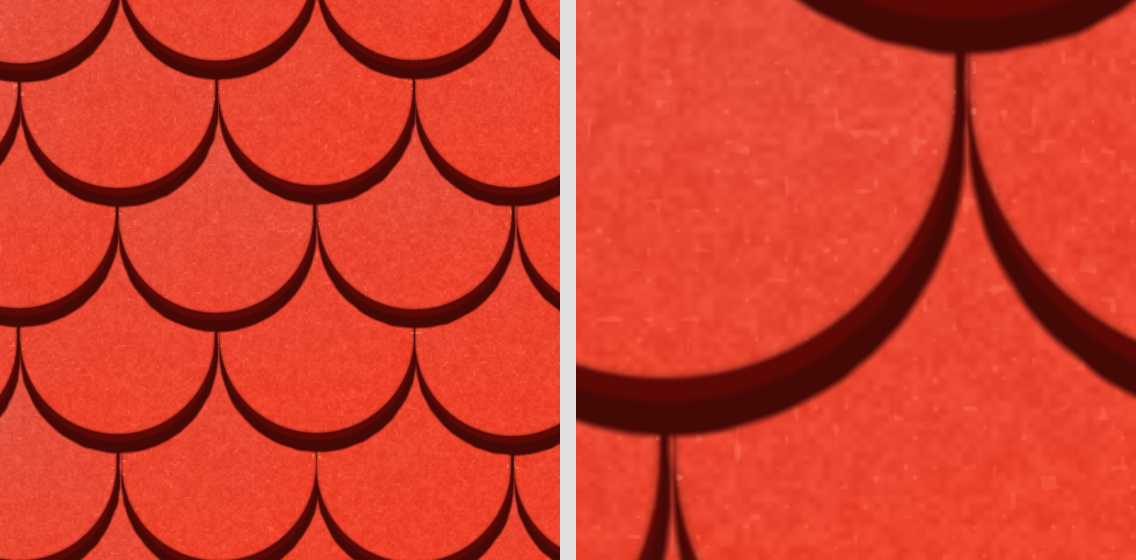
Left: the whole. Right: its middle third, enlarged.
Give the GLSL for this pattern, as a Shadertoy shader.

```glsl
// Red fish-scale roof shingles in staggered rows, each with a round lower edge.
// Rows are painted from low to high: every row first casts a crescent shadow,
// then shows its thick rim, then its grainy, slightly uneven red face.

#define PITCH vec2(0.353, 0.2228)      // tile spacing across and between rows
#define ORIGIN_X 0.388                 // centre of a tile in the even rows
#define RADIUS 0.1735                  // radius of the rounded end
#define SHADOW_SHIFT vec2(0.003, -0.031)
#define SHADOW_SPREAD 0.0035           // closes the slits between neighbours
#define JITTER vec2(0.006, 0.009)      // irregular laying of the tiles
#define SOFTNESS 0.0022
#define GRAIN 0.075
#define VIVID vec3(0.935, 0.255, 0.165)
#define PALE vec3(0.885, 0.320, 0.250)
#define RIM vec3(0.360, 0.035, 0.020)
#define SHADE vec3(0.265, 0.030, 0.018)

float hash(vec2 p) {
    vec3 q = fract(p.xyx * vec3(0.1031, 0.1030, 0.0973));
    q += dot(q, q.yzx + 33.33);
    return fract((q.x + q.y) * q.z);
}

float noise(vec2 p) {
    vec2 i = floor(p), f = fract(p);
    f = f * f * (3.0 - 2.0 * f);
    return mix(mix(hash(i), hash(i + vec2(1, 0)), f.x),
               mix(hash(i + vec2(0, 1)), hash(i + vec2(1, 1)), f.x), f.y);
}

// Half disc with straight sides running upwards; p is relative to its lowest point
float tileDistance(vec2 p) {
    p.y = min(p.y - RADIUS, 0.0);
    return length(p) - RADIUS;
}

float coverage(float d, float blur) {
    return 1.0 - smoothstep(-blur, blur, d);
}

vec3 faceColor(vec2 uv, vec2 local, vec2 id, float d) {
    float height = local.y / (2.0 * PITCH.y);
    float cloud = noise(uv * 11.0 + id * 7.0);
    float vivid = 0.62 + 0.40 * (uv.x - uv.y) - 0.55 * (height - 0.45)
                + 0.45 * (hash(id + 19.0) - 0.5) + 0.3 * (cloud - 0.5);
    vec3 color = mix(PALE, VIVID, clamp(vivid, 0.0, 1.0));

    // Mineral grain in two sizes
    float grain = 0.6 * noise(uv * 230.0) + 0.4 * noise(uv * 95.0 + 31.0) - 0.5;
    color += grain * GRAIN * vec3(1.0, 1.25, 1.15);

    // Pale chips, more of them along the upper sides
    float side = smoothstep(-0.014, 0.0, d) * smoothstep(0.10, 0.17, local.y);
    float chip = smoothstep(0.84, 0.96, noise(uv * 170.0 + 57.0) + 0.12 * side);
    color += chip * (0.06 + 0.12 * side) * vec3(0.5, 1.0, 0.9);

    // Dulled lip
    return color * (1.0 - 0.16 * smoothstep(-0.006, 0.0, d));
}

void mainImage(out vec4 fragColor, in vec2 fragCoord) {
    vec2 uv = fragCoord / iResolution.y;
    float blur = max(SOFTNESS, 0.8 / iResolution.y);
    float baseRow = floor(uv.y / PITCH.y);
    vec3 color = SHADE;

    for (int r = -1; r <= 1; r++) {
        float row = baseRow + float(r);
        float startX = ORIGIN_X + 0.5 * PITCH.x * mod(row, 2.0);
        float column = floor((uv.x - startX) / PITCH.x + 0.5);
        float face = 1.0, rim = 1.0, shadow = 1.0;
        vec2 faceLocal = vec2(0.0), faceId = vec2(0.0);

        // Nearest tile and its two neighbours
        for (int c = -1; c <= 1; c++) {
            vec2 id = vec2(column + float(c), row) + 40.0;
            vec2 offset = JITTER * (vec2(hash(id), hash(id + 71.0)) - 0.5);
            vec2 center = vec2(startX + (column + float(c)) * PITCH.x, row * PITCH.y);
            vec2 local = uv - center - offset;
            float d = tileDistance(local);
            if (d < face) {
                face = d;
                faceLocal = local;
                faceId = id;
            }
            rim = min(rim, tileDistance(local - 0.45 * SHADOW_SHIFT));
            shadow = min(shadow, tileDistance(local - SHADOW_SHIFT) - SHADOW_SPREAD);
        }

        // Cast shadow with a slightly ragged outline, then rim, then face
        shadow += 0.002 * (noise(uv * 60.0) - 0.5);
        color = mix(color, SHADE, coverage(shadow, 1.5 * blur));
        color = mix(color, RIM, coverage(rim, 1.5 * blur));
        color = mix(color, faceColor(uv, faceLocal, faceId, face), coverage(face, blur));
    }

    fragColor = vec4(clamp(color, 0.0, 1.0), 1.0);
}
```
